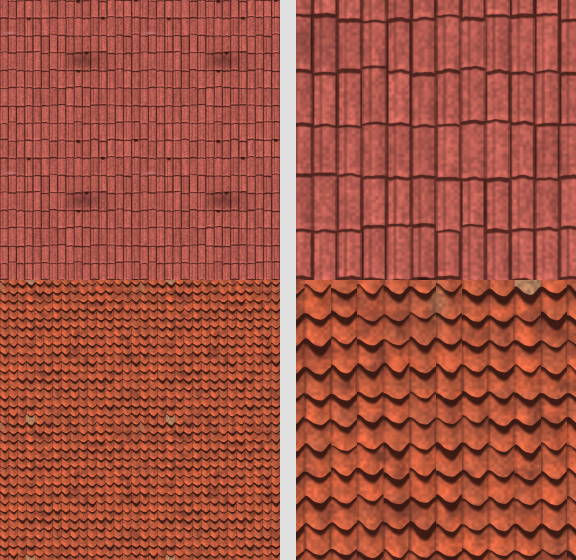
Left, the full canvas; right, a detail of the centre.
Give the GLSL for this texture, as a Shadertoy shader.

```glsl
// Two stacked fields of clay roofing: long ribbed tiles above, wavy pantiles below.
// Each field repeats a square patch twice across and twice down; wrapped hash noise
// gives every tile its own tone, edge height, shadow depth and wear.

const float TAU = 6.2831853;
const vec2 RIB_GRID = vec2(17.0, 8.0);   // ribbed tiles per patch
const vec2 PAN_GRID = vec2(16.0, 16.0);  // pantiles per patch

const vec3 ROSE = vec3(0.79, 0.40, 0.357);
const vec3 ROSE_DIM = vec3(0.66, 0.33, 0.295);
const vec3 ORANGE = vec3(0.83, 0.38, 0.245);
const vec3 TERRACOTTA = vec3(0.69, 0.35, 0.245);
const vec3 UMBER = vec3(0.44, 0.22, 0.18);
const vec3 SHADOW = vec3(0.19, 0.08, 0.06);
const vec3 LICHEN = vec3(0.70, 0.56, 0.43);
const vec3 LILAC = vec3(0.78, 0.52, 0.60);

float hash(vec2 p) {
    vec3 q = fract(vec3(p.xyx) * 0.1031);
    q += dot(q, q.yzx + 33.33);
    return fract((q.x + q.y) * q.z);
}

// Value noise that wraps after "period" cells
float noise(vec2 p, vec2 period) {
    vec2 i = floor(p), f = fract(p);
    f = f * f * (3.0 - 2.0 * f);
    vec2 a = mod(i, period), b = mod(i + 1.0, period);
    return mix(mix(hash(a), hash(vec2(b.x, a.y)), f.x),
               mix(hash(vec2(a.x, b.y)), hash(b), f.x), f.y);
}

float patchNoise(vec2 p, vec2 cells) {
    return noise(p * cells, cells);
}

// Soft line of given half width around distance zero
float line(float d, float halfWidth, float blur) {
    return 1.0 - smoothstep(halfWidth, halfWidth + blur, abs(d));
}

// Soft round stain, measured in wrapped patch units
float stain(vec2 p, vec2 center, vec2 radius) {
    vec2 d = (fract(p - center + 0.5) - 0.5) / radius;
    return exp(-dot(d, d));
}

vec3 ribbedTiles(vec2 p) {
    vec2 g = p * RIB_GRID;
    float col = floor(g.x), x = fract(g.x);
    float lift = 0.14 * (noise(vec2(col, g.y), RIB_GRID) - 0.5);
    float ragged = 0.03 * (patchNoise(p, vec2(85.0, 40.0)) - 0.5);
    float v = g.y + lift + ragged + 0.012 * cos(TAU * x);
    float y = fract(v);
    vec2 id = mod(vec2(col, floor(v)), RIB_GRID);
    float tone = hash(id + 41.0);

    // Clay body with vertical streaks and grain
    float streak = patchNoise(p, vec2(85.0, 20.0));
    float grain = patchNoise(p, vec2(128.0));
    vec3 color = mix(ROSE_DIM, ROSE, 0.35 + 0.6 * tone + 0.7 * (streak - 0.5));
    color *= 0.96 + 0.06 * sin(TAU * (x - 0.12)) + 0.24 * (grain - 0.5);

    // Side joint, shallow fold and overlapping lower edge
    float joint = line(min(x, 1.0 - x), 0.035, 0.08) * mix(0.35, 1.0, hash(id + 7.0));
    float fold = line(x - 0.34, 0.02, 0.09) * mix(0.1, 0.65, hash(id + 19.0));
    float depth = mix(0.01, 0.055, hash(id + 73.0));
    float overlap = max(smoothstep(1.0 - depth - 0.05, 1.0 - depth, y), line(y, 0.0, 0.02));
    color *= 1.0 + 0.08 * line(y - 0.07, 0.02, 0.04);
    color = mix(color, UMBER, fold);
    color = mix(color, SHADOW, max(joint * 0.9, overlap * 0.75));

    // Soot, broken corners and pale smudges
    float soot = stain(p, vec2(0.60, 0.57), vec2(0.11, 0.055));
    color *= 1.0 - 0.32 * soot * (0.4 + streak);
    float chip = step(0.965, hash(id + 101.0));
    float hole = 1.0 - smoothstep(0.08, 0.2, length((vec2(x, y) - vec2(0.5, 0.94)) * vec2(0.6, 1.5)));
    color = mix(color, SHADOW, chip * hole * 0.9);
    return mix(color, LILAC, 0.6 * stain(p, vec2(0.07, 0.765), vec2(0.045, 0.008)));
}

vec3 pantiles(vec2 p) {
    vec2 g = p * PAN_GRID;
    float col = floor(g.x), x = fract(g.x);
    float lift = 0.24 * (noise(vec2(col, g.y), PAN_GRID) - 0.5);
    // Broad rounded lip with a narrow crest at each joint
    float crest = pow(0.5 + 0.5 * cos(TAU * x), 1.6);
    float wave = 0.12 - 0.25 * crest - 0.04 * sin(TAU * x);
    float v = g.y + 0.4 + lift + wave;
    float y = fract(v);
    vec2 id = mod(vec2(col, floor(v)), PAN_GRID);
    float tone = hash(id + 23.0);

    // Mottled clay, brighter toward the rounded lower lip
    float mottle = patchNoise(p, vec2(40.0));
    float grain = patchNoise(p + 0.31, vec2(128.0));
    vec3 color = mix(TERRACOTTA, ORANGE, clamp(0.55 * tone + 0.9 * (mottle - 0.3), 0.0, 1.0));
    color = mix(color, UMBER, 0.5 * smoothstep(0.6, 0.95, patchNoise(p + 0.17, vec2(24.0))));
    color *= 1.0 + 0.08 * sin(TAU * (x - 0.08)) + 0.26 * (grain - 0.5);
    color *= mix(1.06, 0.92, smoothstep(0.1, 0.8, y));

    // Side joint and the deep shadow thrown by the row above
    float joint = line(min(x, 1.0 - x), 0.02, 0.09) * mix(0.1, 0.6, hash(id + 59.0));
    float depth = mix(0.0, 0.18, hash(id + 11.0)) + 0.05 * cos(TAU * (x - 0.6));
    float shade = max(smoothstep(0.80 - depth, 1.0 - depth, y), line(y, 0.0, 0.04));
    color = mix(color, UMBER * 0.8, joint);

    // Pale replacement tile and lichen along one joint
    float pale = step(distance(id, vec2(3.0, 0.0)), 0.1);
    float lichen = stain(p, vec2(0.005, 0.95), vec2(0.022, 0.045));
    color = mix(color, LICHEN * (0.75 + 0.4 * grain), max(pale * 0.8, lichen * 0.5));
    return mix(color, SHADOW, shade * 0.9);
}

vec3 roof(vec2 uv) {
    vec2 p = uv * vec2(2.0, 4.0);
    return uv.y > 0.5 ? ribbedTiles(p) : pantiles(p);
}

// Average four points per pixel for smooth edges
void mainImage(out vec4 fragColor, in vec2 fragCoord) {
    vec3 sum = vec3(0.0);
    for (int i = 0; i < 4; i++)
        sum += roof((fragCoord + vec2(i % 2, i / 2) * 0.5 - 0.25) / iResolution.xy);
    fragColor = vec4(sum * 0.25, 1.0);
}
```
